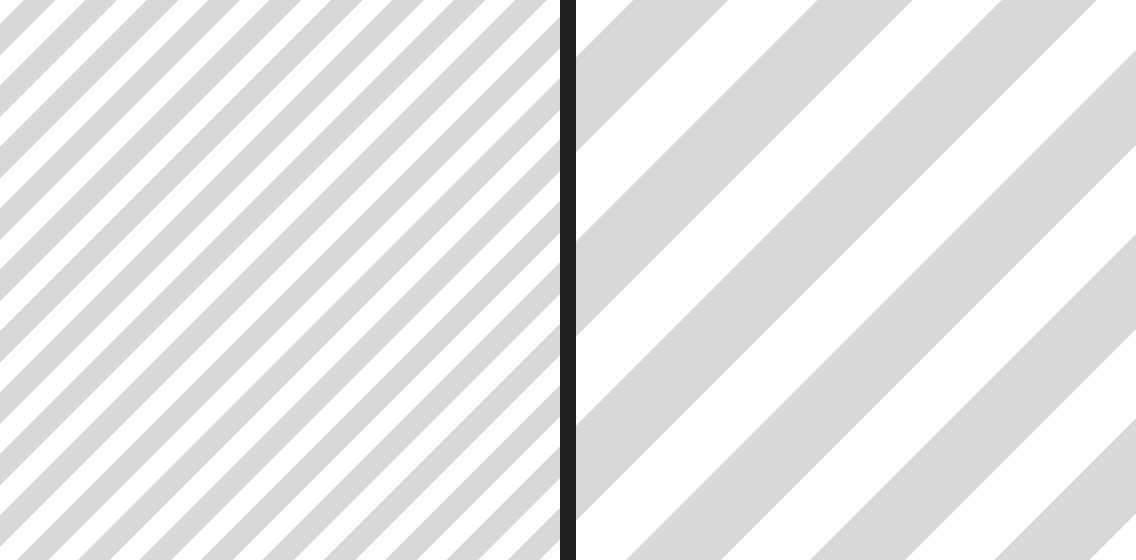
Left: the whole. Right: its middle third, enlarged.
Reproduce this pattern procedurally as a Shadertoy shader.

```glsl
// Even diagonal stripes of light grey on white, rising to the right... tilted at 45 degrees.
#define STRIPES_ACROSS 9.121
#define FIRST_EDGE 0.043
#define GREY_SHARE 0.516
#define GREY vec3(0.847)
#define WHITE vec3(1.0)

// Signed distance to the nearest stripe, in repeats; negative inside.
float stripeDistance(float phase) {
    float fromCentre = abs(fract(phase - 0.5 * GREY_SHARE + 0.5) - 0.5);
    return fromCentre - 0.5 * GREY_SHARE;
}

void mainImage(out vec4 fragColor, in vec2 fragCoord) {
    vec2 uv = fragCoord / iResolution.xy;

    // Position across the stripes, measured from the top left corner.
    float diagonal = uv.x + 1.0 - uv.y;
    float phase = (diagonal - FIRST_EDGE) * STRIPES_ACROSS;

    // Edge blend about one pixel wide.
    float halfPixel = 0.7 * STRIPES_ACROSS / iResolution.y;
    float white = smoothstep(-halfPixel, halfPixel, stripeDistance(phase));

    fragColor = vec4(mix(GREY, WHITE, white), 1.0);
}
```
